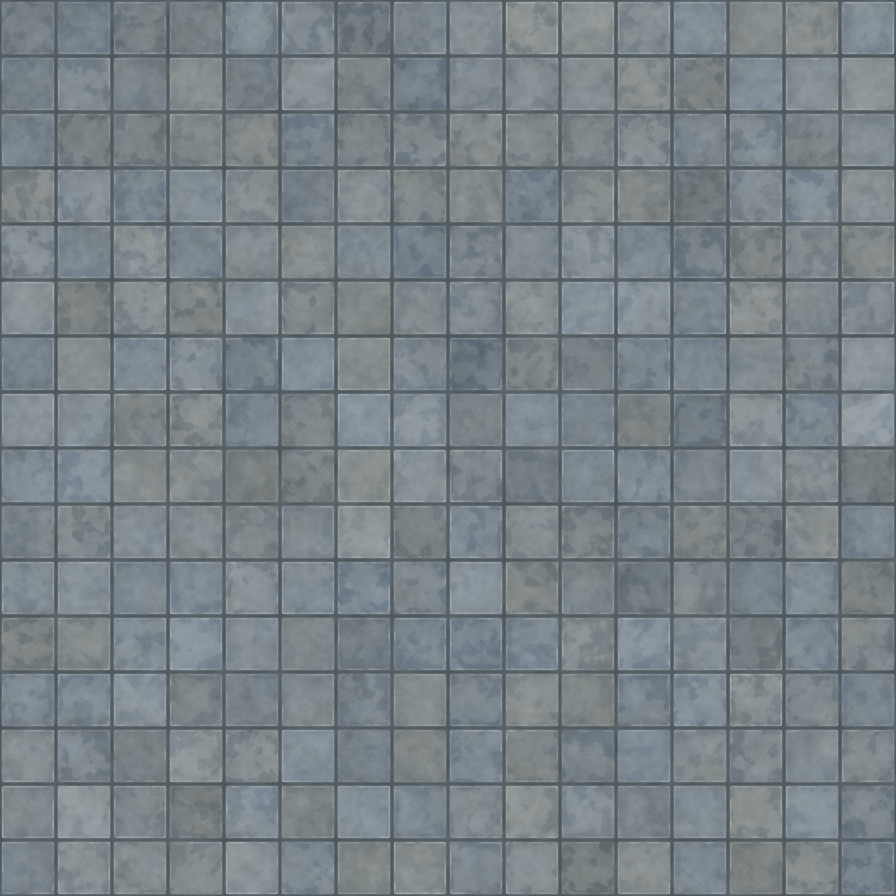
Write a WebGL 2 fragment shader that draws this texture.

```glsl
#version 300 es
precision highp float;

#define TILES 16.0
#define GROUT_HALF 0.029
#define RIM_WIDTH 0.036
#define CORNER 0.035
#define TONE_SPREAD 0.085
#define MOTTLE 0.085
#define STAIN 0.070
#define GRAIN 0.030

uniform vec2 u_resolution;
out vec4 fragColor;

const vec3 GROUT_COLOR = vec3(0.335, 0.365, 0.380);
const vec3 SLATE = vec3(0.507, 0.545, 0.560);
const vec3 COOL_TINT = vec3(-0.008, 0.000, 0.026);
const vec3 WARM_TINT = vec3(0.016, 0.002, -0.018);
const vec3 RIM_LIGHT = vec3(0.085, 0.092, 0.098);

float hash(vec2 p) {
    vec3 q = fract(vec3(p.xyx) * 0.1031);
    q += dot(q, q.yzx + 33.33);
    return fract((q.x + q.y) * q.z);
}

float noise(vec2 p) {
    vec2 cell = floor(p);
    vec2 f = fract(p);
    f = f * f * (3.0 - 2.0 * f);
    return mix(mix(hash(cell), hash(cell + vec2(1, 0)), f.x),
               mix(hash(cell + vec2(0, 1)), hash(cell + vec2(1, 1)), f.x), f.y);
}

float fbm(vec2 p) {
    float sum = 0.0;
    float amplitude = 0.5;
    for (int i = 0; i < 4; i++) {
        sum += amplitude * noise(p);
        p = mat2(1.6, 1.2, -1.2, 1.6) * p + 17.3;
        amplitude *= 0.5;
    }
    return sum / 0.9375;
}

float roundedBox(vec2 p, vec2 halfSize, float radius) {
    vec2 q = abs(p) - halfSize + radius;
    return length(max(q, 0.0)) + min(max(q.x, q.y), 0.0) - radius;
}

void main() {
    float side = min(u_resolution.x, u_resolution.y);
    vec2 grid = gl_FragCoord.xy / side * TILES;
    float pixel = TILES / side;
    vec2 id = floor(grid);
    vec2 local = fract(grid) - 0.5;

    // Each tile samples its own patch of noise
    vec2 surface = local + 0.5 + id * 7.0 + 50.0;
    float blotch = fbm(surface * 2.6);
    float fine = fbm(surface * 9.0 + 31.0);
    float inset = -roundedBox(local, vec2(0.5 - GROUT_HALF), CORNER);

    // Tone and hue vary from tile to tile
    float tone = (hash(id + 3.1) + hash(id + 41.7) + hash(id + 87.3)) / 3.0 - 0.5;
    float hue = hash(id + 131.9) + 0.9 * (fbm(surface * 1.7 + 90.0) - 0.5);
    vec3 color = SLATE + tone * TONE_SPREAD * 1.6;
    color += mix(WARM_TINT, COOL_TINT, clamp(hue, 0.0, 1.0));

    // Cloudy mottling and fine grain
    color += (blotch - 0.5) * MOTTLE + (fine - 0.5) * GRAIN * 2.0;

    // Bluish stains gather unevenly near the edges
    float edgeZone = 1.0 - smoothstep(0.02, 0.24, inset);
    float stainField = fbm(surface * 5.0 + 60.0) + 0.13 * edgeZone;
    float stain = smoothstep(0.54, 0.72, stainField) * mix(0.3, 1.0, hash(id + 211.0));
    color -= stain * STAIN * vec3(1.0, 0.92, 0.72);
    color -= edgeZone * 0.014;

    // Worn light rim, broken along its length
    float rim = smoothstep(0.0, 0.012, inset)
              * (1.0 - smoothstep(RIM_WIDTH * 0.6, RIM_WIDTH + pixel * 0.5, inset));
    float rimWear = smoothstep(0.28, 0.68, fbm(surface * 6.0 + 140.0));
    color += RIM_LIGHT * rim * rimWear * mix(0.55, 1.25, hash(id + 307.0));

    // Dark joints with faint dirt
    vec3 grout = GROUT_COLOR + (fbm(grid * 3.0 + 12.0) - 0.5) * 0.09;
    float tileMask = smoothstep(-0.5 * pixel, 0.5 * pixel, inset);
    fragColor = vec4(mix(grout, color, tileMask), 1.0);
}
```
